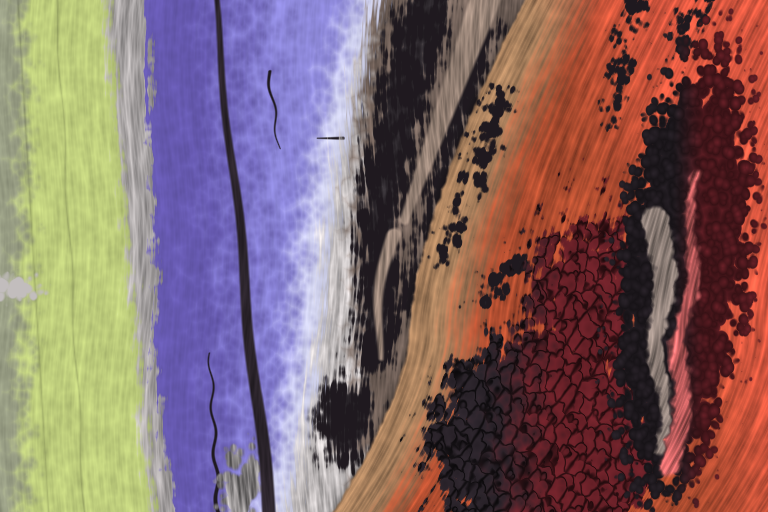
Reproduce this texture procedurally as a WebGL 2 fragment shader.

```glsl
#version 300 es
precision highp float;
// Weathered timber: lime and violet paint, split bark, charred red wood.
// Bent edges divide the materials; stretched cellular noise makes the grain.
uniform vec2 u_resolution;
out vec4 fragColor;

const vec3 LIME = vec3(.75, .81, .49), LICHEN = vec3(.6, .62, .52);
const vec3 VIOLET = vec3(.4, .35, .69), LILAC = vec3(.56, .54, .86);
const vec3 PALE = vec3(.76, .74, .74), TAN = vec3(.67, .51, .37);
const vec3 RUST = vec3(.66, .29, .18), SCARLET = vec3(.85, .34, .25);
const vec3 SOOT = vec3(.12, .1, .12), WINE = vec3(.29, .09, .11);

vec2 hash2(vec2 c) {
  vec3 q = fract(c.xyx * vec3(.1031, .103, .0973));
  q += dot(q, q.yzx + 33.33);
  return fract((q.xx + q.yz) * q.zy);
}

// Distances to the two nearest scattered points
vec2 cellular(vec2 q) {
  vec2 f = vec2(8.);
  for (int k = 0; k < 9; k++) {
    vec2 c = floor(q) + vec2(k % 3 - 1, k / 3 - 1);
    float d = length(c + hash2(c) - q);
    f = vec2(min(f.x, d), min(f.y, max(f.x, d)));
  }
  return f;
}

float fibre(vec2 q) {
  return .55 * cellular(q).x + .45 * cellular(q * 2.3 + 7.).x - .45;
}

// Cover with a colour where d is negative
vec3 lay(vec3 under, vec3 over, float d, float soft) {
  return mix(over, under, smoothstep(-soft, soft, d));
}

// Edge leaning by up above the pivot and by down below it
float bend(float y, float pivot, float base, float up, float down) {
  float a = max(y - pivot, 0.) / (1. - pivot), b = max(pivot - y, 0.) / pivot;
  return base + up * pow(a, 1.5) - down * pow(b, 1.5);
}

// Segment tapering from a to b
float sliver(vec2 p, vec2 a, vec2 b, float r) {
  float h = clamp(dot(p - a, b - a) / dot(b - a, b - a), 0., 1.);
  return length(p - mix(a, b, h)) - r * (1. - .7 * h);
}

float blob(vec2 p, vec2 c, vec2 r) {
  return (length((p - c) / r) - 1.) * min(r.x, r.y);
}

// In each material n holds grain (x) and mottling (y)
vec3 limePaint(vec2 p, vec2 n) {
  vec3 col = mix(LICHEN, LIME, smoothstep(.015, .075, p.x + .07 * n.y));
  col *= 1. + .2 * n.x + .16 * n.y;
  float seam = abs(p.x - .165 + .055 * p.y + .003 * sin(p.y * 23.));
  col = lay(col, col * .7, min(seam, abs(p.x - .095 + .06 * p.y)), .005);
  float chip = blob(p, vec2(.03, .44), vec2(.04, .02)) + .05 * n.y;
  return lay(col, PALE, chip, .006);
}

vec3 violetPaint(vec2 p, float toEdge, vec2 n) {
  vec3 col = mix(VIOLET, LILAC, smoothstep(.36, .6, p.x + .15 * n.y));
  col = mix(col, vec3(.86, .87, .95), .9 * smoothstep(-.09, 0., toEdge + .07 * n.y));
  vec2 w = p + vec2(.004 * sin(p.y * 70.), 0.);
  float nick = sliver(w, vec2(.525, .86), vec2(.545, .71), .003);
  nick = min(nick, sliver(w, vec2(.426, 0.), vec2(.41, .31), .004));
  nick = min(nick, sliver(p, vec2(.67, .73), vec2(.62, .73), .003));
  return lay(col * (1. + .14 * n.x + .14 * n.y), SOOT, nick, .002);
}

vec3 barkColumn(vec2 p, vec2 n) {
  vec3 col = mix(PALE, vec3(.42, .36, .33), smoothstep(.66, .74, p.x + .12 * n.y));
  col *= 1. + .75 * n.x + .2 * n.y;
  // Black core, gap and knot
  float core = abs(p.x - bend(p.y, .5, .74, .1, .02)) - mix(.025, .055, p.y);
  core = max(core, .28 - p.y);
  core = min(core, sliver(p, vec2(.94, .93), vec2(.79, .4), .03));
  core = min(core, blob(p, vec2(.675, .18), vec2(.06, .08)));
  col = lay(col, SOOT + .22 * max(n.x + n.y, 0.), core + .07 * n.x + .05 * n.y, .012);
  // Torn splinters
  float torn = sliver(p, vec2(.955, 1.02), vec2(.79, .57), .03);
  p.x += .012 * sin(p.y * 18.);
  torn = min(torn, sliver(p, vec2(.765, .54), vec2(.735, .3), .014));
  return lay(col, vec3(.6, .52, .47) * (1. + .8 * n.x), torn, .004);
}

vec3 redWood(vec2 p, float depth, vec2 n) {
  vec3 col = mix(TAN, RUST, smoothstep(.05, .17, depth + .1 * n.x));
  col = mix(col, SCARLET, smoothstep(1.1, 1.42, p.x + .3 * (p.y - .7)));
  col *= 1. + .65 * n.x + .2 * n.y;
  // Sooty streaks, then char split into blocks
  float soot = sliver(p, vec2(.977, .8), vec2(.87, .5), .014);
  soot = min(soot, sliver(p, vec2(1.24, 1.), vec2(1.2, .78), .012));
  soot = min(soot, sliver(p, vec2(1.36, 1.), vec2(1.33, .88), .022));
  soot = min(soot, sliver(p, vec2(1.01, .49), vec2(.94, .41), .02));
  col = lay(col, SOOT, soot + .1 * n.y + .03 * n.x, .008);
  float burn = blob(p, vec2(1.07, .13), vec2(.23));
  burn = min(burn, blob(p, vec2(1.16, .4), vec2(.12, .18)));
  vec2 block = cellular(p * vec2(42., 30.) + n.y);
  vec3 coal = mix(SOOT, WINE, smoothstep(.93, 1.1, p.x + .12 * n.y));
  coal *= .55 + .9 * smoothstep(0., .3, block.y - block.x) + .5 * n.y;
  return lay(col, coal, burn + .14 * n.y + .09 * n.x, .014);
}

vec3 burntHollow(vec3 col, vec2 p, vec2 n) {
  float pit = blob(p, vec2(1.29 + .1 * p.y, .47), vec2(.125, .43));
  vec3 coal = mix(SOOT, WINE, smoothstep(1.31, 1.38, p.x));
  col = lay(col, coal * (.75 + 1.6 * abs(n.y)), pit + .12 * n.y, .008);
  p.x += .01 * sin(p.y * 24.) + .02 * n.y;
  float grey = sliver(p, vec2(1.288, .57), vec2(1.29, .12), .026);
  col = lay(col, vec3(.58, .52, .49) * (1. + n.x), grey, .005);
  float pink = sliver(p, vec2(1.315, .09), vec2(1.362, .66), .02);
  return lay(col, vec3(.76, .37, .37) * (1. + 1.3 * n.x), pink, .006);
}

void main() {
  vec2 p = gl_FragCoord.xy / u_resolution * vec2(1.5, 1.);
  float y = p.y, depth = p.x - bend(y, .35, .8, .225, .15);
  float mottle = fibre(p * vec2(26., 22.));
  vec2 n = vec2(fibre(vec2(p.x * 75. + .8 * sin(y * 9.), y * 7.)), mottle);
  vec2 bent = vec2(fibre(vec2(depth * 65., y * 5.)), mottle);
  float ragged = p.x + .04 * n.x + .03 * n.y;
  // Materials from left to right
  vec3 col = limePaint(p, n);
  col = lay(col, PALE * (.87 + .6 * n.x), .295 - .09 * y - ragged, .011);
  float finish = p.x - bend(y, .4, .625, .11, .07);
  float start = bend(y, .3, .303, -.02, -.04) - ragged;
  col = lay(col, violetPaint(p, finish, n), start, .006);
  col = lay(col, barkColumn(p, n), -finish - .08 * n.x, .017);
  // Grey stump and long split in the violet board
  float stump = blob(p, vec2(.47, .04), vec2(.035, .08)) + .06 * n.y;
  col = lay(col, PALE * (.7 + n.x), stump, .008);
  float split = abs(p.x - .525 + .105 * y - .004 * sin(y * 14.));
  col = lay(col, SOOT * (1.4 + n.x), split - mix(.013, .005, y), .003);
  // Shadowed edge of the red wood
  col = lay(col, col * .55, abs(depth), .015);
  vec3 red = burntHollow(redWood(p, depth, bent), p, bent);
  col = lay(col, red, -depth - .008 * mottle, .004);
  fragColor = vec4(clamp(col, 0., 1.), 1.);
}
```
